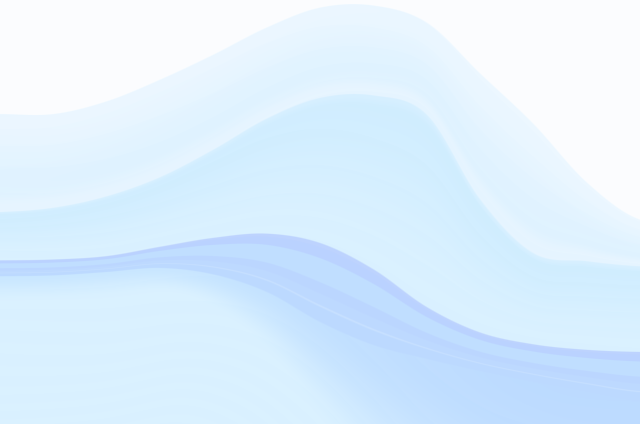
Give the GLSL for this background, as a Shadertoy shader.

```glsl
// Pale blue layered waves: two broad translucent hills above a fanned periwinkle ribbon.
#define KNOTS 13
#define PAPER vec3(0.984, 0.990, 0.996)
#define MIST vec3(0.922, 0.966, 1.000)
#define HAZE vec3(0.876, 0.950, 1.000)
#define AQUA vec3(0.818, 0.930, 0.998)
#define ICE vec3(0.853, 0.943, 0.999)
#define SKY vec3(0.752, 0.872, 1.000)
#define RIM vec3(0.740, 0.826, 0.995)
#define PERIWINKLE vec3(0.734, 0.838, 1.000)
#define VEIN_STRENGTH 0.007

// Spline heights, evenly spaced across the width, measured down from the top
const float HILL[KNOTS] = float[KNOTS](.269, .269, .239, .188, .129, .065, .018, .013, .053, .173, .292, .430, .518);
const float SLOPE[KNOTS] = float[KNOTS](.500, .490, .463, .418, .353, .280, .231, .225, .270, .470, .597, .616, .628);
const float RIBBON[KNOTS] = float[KNOTS](.614, .612, .604, .582, .561, .551, .573, .635, .724, .784, .812, .825, .830);
const float SPREAD[KNOTS] = float[KNOTS](.030, .030, .030, .040, .069, .110, .149, .143, .098, .073, .071, .080, .094);

// Catmull-Rom curve through the heights
float spline(float knots[KNOTS], float x) {
    float s = clamp(x, 0.0, 0.9999) * float(KNOTS - 1);
    int i = int(s);
    float t = fract(s);
    float a = knots[max(i - 1, 0)], b = knots[i];
    float c = knots[i + 1], d = knots[min(i + 2, KNOTS - 1)];
    return b + 0.5 * t * (c - a + t * (2.0 * a - 5.0 * b + 4.0 * c - d + t * (3.0 * (b - c) + d - a)));
}

// Antialiased coverage of the region where depth is positive
float cover(float depth) {
    float w = max(0.75 * fwidth(depth), 1e-5);
    return smoothstep(-w, w, depth);
}

// Faint contours: each fades in slowly and ends on a crisp edge
float veins(float u, float x, float count) {
    float phase = u * count + 0.35 * sin(5.0 * x + 4.0 * u);
    float f = fract(phase);
    float w = clamp(fwidth(phase), 0.001, 0.2);
    return (f * (1.0 - smoothstep(1.0 - w, 1.0, f)) - 0.5) * VEIN_STRENGTH;
}

void mainImage(out vec4 fragColor, in vec2 fragCoord) {
    vec2 uv = fragCoord / iResolution.xy;
    float x = uv.x, y = 1.0 - uv.y;
    float hill = spline(HILL, x), slope = spline(SLOPE, x);
    float ribbon = spline(RIBBON, x), spread = spline(SPREAD, x);

    // Upper hill, brightening again where it meets the next slope
    float u = (y - hill) / (slope - hill);
    vec3 upper = mix(MIST, HAZE, smoothstep(0.0, 0.75, u));
    upper = mix(upper, vec3(0.902, 0.958, 1.0), smoothstep(0.77, 0.94, u));
    upper += veins(u, x, 5.0) * vec3(1.0, 0.5, 0.1);

    // Middle slope, aqua at its crest and icy toward the ribbon
    float v = (y - slope) / (ribbon - slope);
    vec3 middle = mix(AQUA, ICE, smoothstep(0.05, 0.9, v));
    middle = mix(middle, HAZE, 0.45 * (1.0 - smoothstep(0.0, 0.07, v)));
    middle += veins(v, x, 5.0) * vec3(1.0, 0.5, 0.1);

    // Ground glow, short at the left and long at the right
    float depth = y - ribbon;
    float fan = depth / spread;
    float reach = 0.06 + 0.7 * smoothstep(0.25, 1.0, x);
    float fade = smoothstep(0.0, 1.0, (depth - 1.2 * spread) / reach);
    vec3 crest = mix(vec3(0.79, 0.905, 1.0), vec3(0.738, 0.857, 1.0), smoothstep(0.1, 0.9, x));
    vec3 ground = mix(crest, ICE, fade);
    ground += veins(depth / (reach + 0.2), x, 6.0) * vec3(1.0, 0.5, 0.1);

    // Ribbon strands opening out from the crest
    vec3 strands = mix(RIM, vec3(0.728, 0.822, 1.0), cover(fan - 0.07));
    strands = mix(strands, SKY, cover(fan - 0.24));
    strands = mix(strands, PERIWINKLE, cover(fan - 0.62));
    strands = mix(strands, SKY, 0.35 * cover(fan - 0.8));
    strands = mix(strands, vec3(0.79, 0.885, 1.0), cover(fan - 0.98) * 0.8);
    strands = mix(strands, vec3(0.738, 0.852, 1.0), cover(fan - 1.01));
    ground = mix(strands, ground, cover(fan - 1.25));

    vec3 color = mix(PAPER, upper, cover(y - hill));
    color = mix(color, middle, cover(y - slope));
    color = mix(color, ground, cover(depth));
    fragColor = vec4(clamp(color, 0.0, 1.0), 1.0);
}
```
